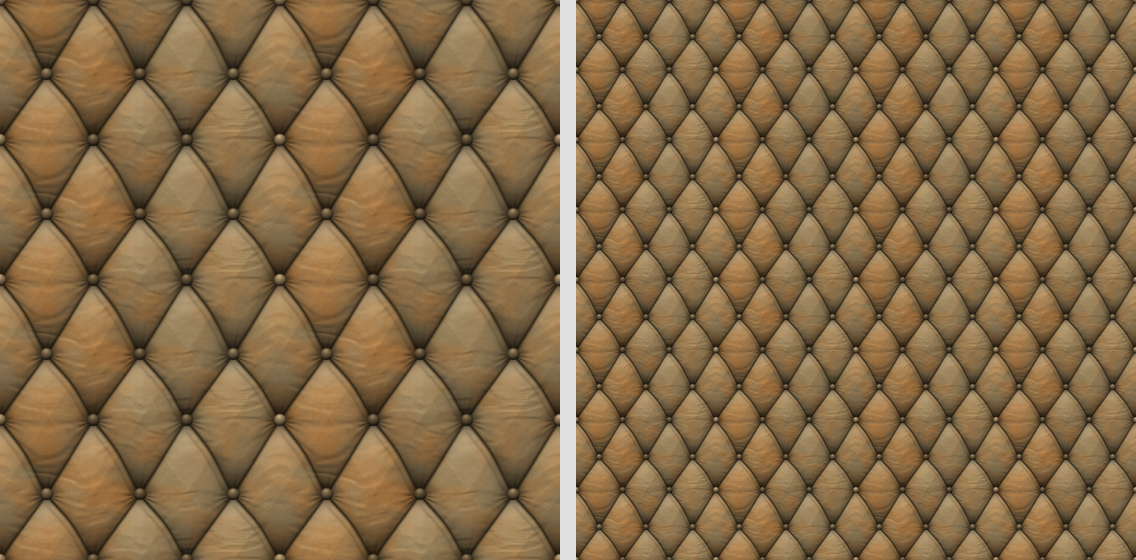
Left: one tile. Right: repeated 2 by 2.
Give the GLSL for this texture, as a Shadertoy shader.

```glsl
// Worn tufted leather: 6 x 4 diamond cushions with a button at every seam crossing.
// Skewed lattice coordinates turn the seams into integer lines; a height field
// of padding, pleats and wrinkles is lit from above. All noise wraps.

const float TAU = 6.2831853;
const vec2 REPEATS = vec2(6.0, 4.0);

float hash(vec2 p) {
    return fract(sin(dot(p, vec2(127.1, 311.7))) * 43758.5453);
}

// Value noise that wraps after a whole number of cells
float noise(vec2 p, vec2 period) {
    vec2 i = floor(p), f = fract(p);
    f = f * f * (3.0 - 2.0 * f);
    vec2 a = mod(i, period), b = mod(i + 1.0, period);
    return mix(mix(hash(a), hash(vec2(b.x, a.y)), f.x),
               mix(hash(vec2(a.x, b.y)), hash(b), f.x), f.y);
}

float fbm(vec2 p, vec2 period) {
    float sum = 0.0, amp = 0.5;
    for (int i = 0; i < 3; i++) {
        sum += amp * noise(p * period, period);
        period *= 2.0;
        amp *= 0.5;
    }
    return sum / 0.875;
}

// Seams lie on integer values of either component, buttons on both
vec2 seamCoords(vec2 uv) {
    vec2 p = uv * REPEATS;
    p.y += 0.015 * (1.0 - cos(TAU * p.y));
    vec2 s = vec2(p.x + p.y, p.x - p.y);
    s.x -= 0.02 * (1.0 - cos(TAU * s.y));
    return s;
}

// Lattice position back to canvas units
vec2 toCanvas(vec2 s) {
    return 0.5 * vec2(s.x + s.y, s.x - s.y) / REPEATS;
}

float height(vec2 uv) {
    vec2 s = seamCoords(uv);
    vec2 edge = abs(s - round(s));
    vec2 pad = 1.0 - exp(-4.2 * edge);
    float h = 0.019 * (pad.x + pad.y);

    // Pleats fanning out from the nearest button
    vec2 o = toCanvas(s - round(s));
    float r = length(o);
    float angle = atan(o.x, o.y + 1e-5);
    h += 0.0009 * sin(13.0 * angle + 2.0 * sin(3.0 * angle))
       * smoothstep(0.008, 0.02, r) * exp(-r * 38.0);

    // Mostly horizontal, shallow wrinkles
    vec2 q = uv * vec2(2.0, 4.0);
    q.y += 0.16 * (noise(q * vec2(7.0, 4.0), vec2(7.0, 4.0)) - 0.5);
    float ridge = abs(2.0 * fbm(q, vec2(6.0, 7.0)) - 1.0);
    return h + 0.0011 * smoothstep(0.0, 0.4, ridge)
             + 0.0016 * fbm(q, vec2(9.0, 8.0));
}

void mainImage(out vec4 fragColor, in vec2 fragCoord) {
    vec2 uv = fragCoord / iResolution.xy;
    vec2 s = seamCoords(uv);
    vec2 cell = floor(s), f = fract(s);
    vec2 center = 0.5 * vec2(cell.x + cell.y + 1.0, cell.x - cell.y);

    // Lighting from the height field
    vec2 e = vec2(0.002, 0.0);
    float h = height(uv);
    vec2 slope = vec2(height(uv + e.xy) - h, height(uv + e.yx) - h) / e.x;
    vec3 lightDir = normalize(vec3(-0.12, 0.55, 0.83));
    float light = max(dot(normalize(vec3(-slope, 1.0)), lightDir), 0.0);

    // Leather: warm and olive cushions, blotches and fine grain
    vec2 q = uv * vec2(2.0, 4.0);
    float warm = 0.5 + 0.5 * sin(TAU * center.x / 3.0);
    float stain = fbm(q + 0.37, vec2(11.0, 6.0));
    float grain = noise(q * vec2(110.0, 55.0), vec2(110.0, 55.0));
    vec3 color = mix(vec3(0.56, 0.475, 0.335), vec3(0.63, 0.445, 0.25),
                     clamp(0.2 + 0.5 * warm + 1.5 * (stain - 0.5), 0.0, 1.0));
    color *= 0.98 + 0.04 * hash(mod(center, REPEATS));
    color *= 0.89 + 0.16 * fbm(q, vec2(9.0, 7.0)) + 0.05 * grain;
    color *= 0.2 + 1.0 * light;

    // Pale sheen under the upper button, shade above the lower one
    float rise = f.x - f.y;
    float sheen = 0.4 * smoothstep(0.3, 0.9, rise) + 0.2 * smoothstep(0.86, 1.0, light);
    color = mix(color, vec3(0.76, 0.69, 0.56), sheen);
    color *= 1.0 - 0.3 * smoothstep(0.3, 0.95, -rise);

    // Seams: thin dark groove, soft shade and a faint parallel fold
    vec2 edge = min(f, 1.0 - f);
    float d = min(edge.x, edge.y);
    float groove = 0.6 * exp(-d * d / 0.0004) + 0.2 * exp(-d * 14.0);
    float foldLine = (f.x - 0.915) / 0.018;
    groove += 0.14 * exp(-foldLine * foldLine) * smoothstep(0.02, 0.15, edge.y);
    color = mix(color, vec3(0.14, 0.115, 0.065), min(groove, 0.9));

    // Buttons: domed, shaded, in a dark dimple
    vec2 button = round(s);
    vec2 o = toCanvas(s - button);
    float r = length(o), radius = 0.0108;
    float dimple = length(o + vec2(0.0, -0.002));
    color *= 1.0 - 0.58 * exp(-pow(dimple / 0.019, 2.0));
    vec2 k = o / radius;
    vec3 dome = vec3(k * 0.95, sqrt(max(1.0 - 0.9 * dot(k, k), 0.0)));
    float shine = max(dot(dome, lightDir), 0.0);
    float pale = pow(0.5 + 0.5 * cos(TAU * 0.5 * (button.x + button.y) / 3.0), 4.0);
    vec3 buttonColor = mix(vec3(0.39, 0.32, 0.21), vec3(0.60, 0.50, 0.36), pale);
    buttonColor = buttonColor * (0.2 + 0.85 * shine) + 0.14 * pow(shine, 14.0);
    float soft = max(1.0 / iResolution.y, 0.0014);
    color = mix(color, buttonColor, smoothstep(radius + soft, radius - soft, r));

    fragColor = vec4(color, 1.0);
}
```
